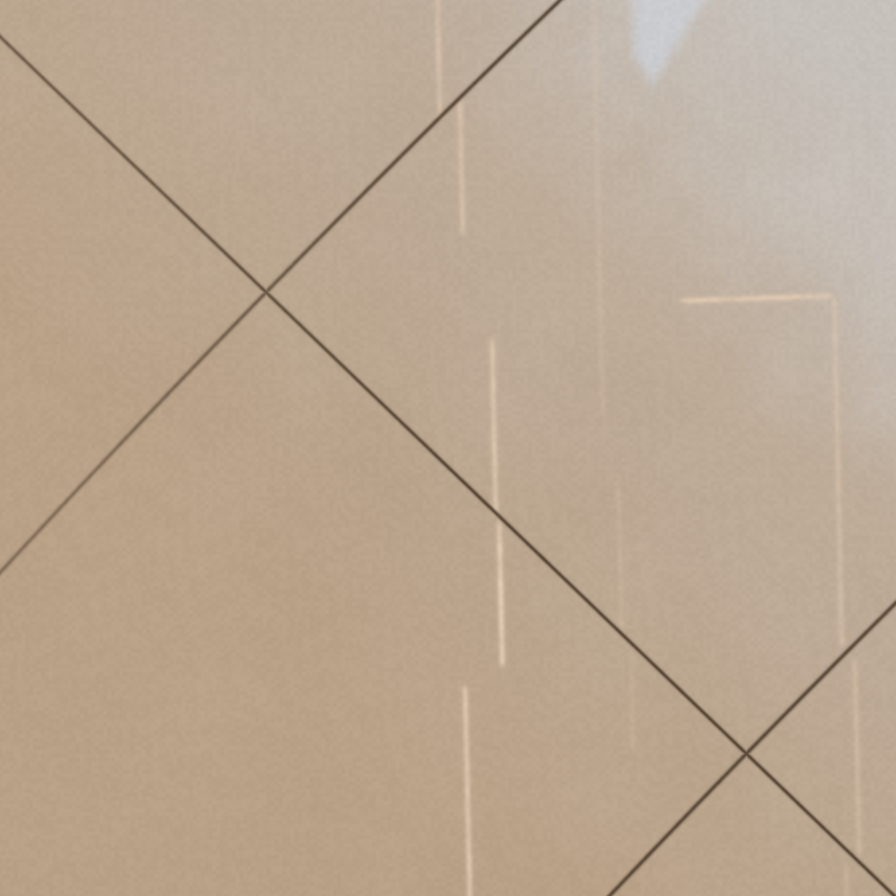
Reproduce this texture procedurally as a Shadertoy shader.

```glsl
// Polished beige tiles laid diagonally, with thin dark grout and soft reflections.
// A skewed lattice places the joints; a diagonal gradient and value noise shade
// the glaze, and a loop draws the broken, slightly leaning streaks of light.

const vec3 WARM_GLAZE = vec3(0.725, 0.632, 0.528);
const vec3 MID_GLAZE = vec3(0.745, 0.672, 0.598);
const vec3 PALE_GLAZE = vec3(0.780, 0.758, 0.735);
const vec3 GROUT = vec3(0.30, 0.235, 0.175);
const vec3 STREAK_LIGHT = vec3(0.875, 0.785, 0.690);
const vec3 SKY_LIGHT = vec3(0.800, 0.815, 0.845);

const vec2 JOINT_CROSSING = vec2(0.297, 0.6738);
const vec2 FALLING_EDGE = vec2(0.536, -0.515);   // tile edge running down right
const vec2 RISING_EDGE = vec2(0.536, 0.549);     // tile edge running up right
const float RISING_BEND = 0.026;                 // lens curve of rising joints
const vec2 GROUT_SPREAD = vec2(0.0023, 0.0026);  // falling, rising
const vec2 GROUT_FAINT = vec2(0.66, 0.48);       // strength at the left
const vec2 GROUT_STRONG = vec2(0.90, 0.86);      // strength toward the right

const float STREAK_SPREAD = 0.0037;
const float STREAK_TAPER = 0.014;
const float STREAK_LEAN = 0.022;
const float GRAIN_SCALE = 230.0;
const float GRAIN_AMOUNT = 0.024;
const float BLOTCH_SCALE = 9.0;
const float BLOTCH_AMOUNT = 0.018;

// Upright streaks: x at the top, top, bottom, strength
const int STREAK_COUNT = 11;
const vec4 STREAKS[STREAK_COUNT] = vec4[STREAK_COUNT](
    vec4(0.486, 1.100, 0.862, 0.50), vec4(0.513, 0.895, 0.732, 0.55),
    vec4(0.549, 0.628, 0.418, 0.72), vec4(0.557, 0.424, 0.250, 0.95),
    vec4(0.519, 0.241, -0.10, 0.75), vec4(0.660, 1.100, 0.533, 0.16),
    vec4(0.690, 0.470, 0.292, 0.20), vec4(0.704, 0.282, 0.155, 0.18),
    vec4(0.931, 0.675, 0.272, 0.40), vec4(0.954, 0.269, 0.038, 0.36),
    vec4(0.944, 0.041, -0.10, 0.28));

float hash(vec2 p) {
    return fract(sin(dot(p, vec2(127.1, 311.7))) * 43758.5453);
}

float valueNoise(vec2 p) {
    vec2 cell = floor(p), f = fract(p);
    f = f * f * (3.0 - 2.0 * f);
    return mix(mix(hash(cell), hash(cell + vec2(1, 0)), f.x),
               mix(hash(cell + vec2(0, 1)), hash(cell + vec2(1, 1)), f.x), f.y);
}

float fbm(vec2 p) {
    float sum = 0.0, gain = 0.5;
    for (int i = 0; i < 4; i++) {
        sum += gain * valueNoise(p);
        p = p * 2.03 + 17.0;
        gain *= 0.5;
    }
    return sum;
}

// Blurred line of light from a to b with fading ends
float streak(vec2 p, vec2 a, vec2 b) {
    vec2 along = normalize(b - a);
    float t = dot(p - a, along);
    float across = dot(p - a, vec2(-along.y, along.x)) / STREAK_SPREAD;
    float ends = smoothstep(0.0, STREAK_TAPER, min(t, length(b - a) - t));
    return ends * exp(-across * across);
}

// Coverage of the falling (x) and rising (y) joints
vec2 groutLines(vec2 p, float pixel) {
    mat2 lattice = mat2(FALLING_EDGE, RISING_EDGE);
    vec2 q = inverse(lattice) * (p - JOINT_CROSSING);
    q.x -= RISING_BEND * q.y * q.y;
    vec2 heights = determinant(lattice) / vec2(length(FALLING_EDGE), length(RISING_EDGE));
    vec2 d = abs(fract(q.yx + 0.5) - 0.5) * heights;
    d /= max(GROUT_SPREAD, vec2(0.7 * pixel));
    return exp(-d * d);
}

// Pointed patch of cool light hanging from the top edge
float skyPatch(vec2 p) {
    vec2 q = p - vec2(0.729, 0.896);
    float rightEdge = dot(q, normalize(vec2(1.0, -0.60)));
    float leftEdge = dot(q, normalize(vec2(-1.0, -0.67)));
    float d = max(max(rightEdge, leftEdge), 0.702 - p.x);
    return 1.0 - smoothstep(-0.016, 0.006, d);
}

void mainImage(out vec4 fragColor, in vec2 fragCoord) {
    vec2 p = fragCoord / iResolution.xy;
    float pixel = 1.0 / min(iResolution.x, iResolution.y);

    // Glaze, paler toward the upper right
    float blotch = fbm(p * BLOTCH_SCALE) - 0.47;
    float glow = 0.5 * (p.x + p.y) + 0.10 * blotch;
    vec3 color = mix(WARM_GLAZE, MID_GLAZE, smoothstep(0.25, 0.72, glow));
    color = mix(color, PALE_GLAZE, smoothstep(0.66, 0.94, glow));
    color += BLOTCH_AMOUNT * blotch;

    // Reflections
    float light = 0.75 * streak(p, vec2(0.753, 0.664), vec2(0.936, 0.670));
    for (int i = 0; i < STREAK_COUNT; i++) {
        vec4 s = STREAKS[i];
        vec2 foot = vec2(s.x + STREAK_LEAN * (s.y - s.z), s.z);
        light = max(light, s.w * streak(p, s.xy, foot));
    }
    light *= 0.8 + 0.4 * valueNoise(p * 70.0);
    color = mix(color, STREAK_LIGHT, clamp(light, 0.0, 1.0));
    color = mix(color, SKY_LIGHT, 0.8 * skyPatch(p));

    // Joints, fainter toward the left
    vec2 joints = groutLines(p, pixel) * mix(GROUT_FAINT, GROUT_STRONG, smoothstep(0.0, 0.6, p.x));
    color = mix(color, GROUT, max(joints.x, joints.y));

    color += GRAIN_AMOUNT * (valueNoise(p * GRAIN_SCALE) - 0.5);
    fragColor = vec4(color, 1.0);
}
```
